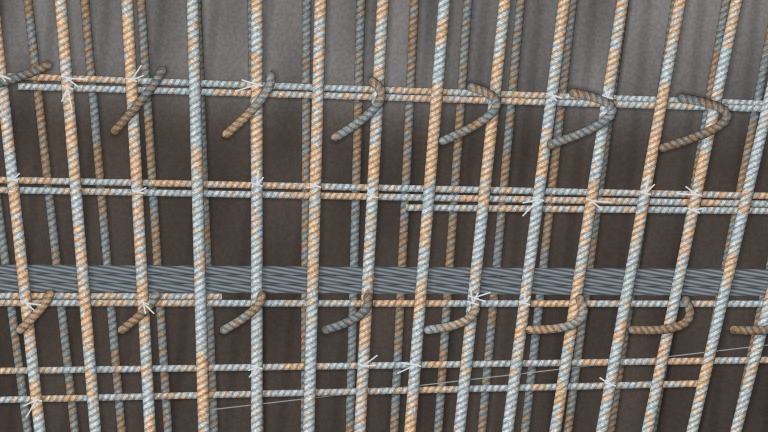
This pattern is drawn by a Shadertoy shader. Its source:

```glsl
// Rusty rebar lattice: leaning ribbed bars, cross rods, a strand cable, bent hooks and wire ties.

const float HEIGHT = 432.0;  // canvas height in scene units, y runs down
const float WIDTH = 768.0;
const float TAU = 6.2831853;
const vec3 STEEL = vec3(0.60, 0.635, 0.645);
const vec3 RUST = vec3(0.70, 0.585, 0.475);
const vec3 WIRE = vec3(0.84, 0.85, 0.86);

// Cross rods: height at left, height at right, first x, last x
const int ROD_COUNT = 9;
const vec4 RODS[ROD_COUNT] = vec4[ROD_COUNT](
    vec4(76, 104, -9, 780), vec4(86, 109, 18, 780), vec4(180, 196, -9, 780),
    vec4(190, 204, -9, 780), vec4(204, 211, 406, 780), vec4(296, 299, -9, 222),
    vec4(303, 304, -9, 780), vec4(371, 360, -9, 780), vec4(400, 382, -9, 706));

float hash(vec2 p) {
    vec3 q = fract(vec3(p.xyx) * 0.1031);
    q += dot(q, q.yzx + 33.33);
    return fract((q.x + q.y) * q.z);
}

float noise(vec2 p) {
    vec2 i = floor(p), f = fract(p);
    f = f * f * (3.0 - 2.0 * f);
    return mix(mix(hash(i), hash(i + vec2(1, 0)), f.x),
               mix(hash(i + vec2(0, 1)), hash(i + vec2(1, 1)), f.x), f.y);
}

float segment(vec2 p, vec2 a, vec2 b) {
    vec2 ab = b - a;
    return length(p - a - ab * clamp(dot(p - a, ab) / dot(ab, ab), 0.0, 1.0));
}

float coverage(float d, float aa) { return 1.0 - smoothstep(-0.5 * aa, 0.5 * aa, d); }

// Bars fan out upwards; the spacing tightens slightly to the right
float frontX(float i, float y) {
    return mix(-7.0 + 68.0 * i - 0.5 * i * i, 40.0 + 56.0 * i - 0.45 * i * i, y / HEIGHT);
}

float backX(float i, float y) {
    return mix(28.0 + 57.0 * i - 0.25 * i * i, 75.0 + 47.0 * i - 0.2 * i * i, y / HEIGHT);
}

// Ribbed round bar; rod holds signed distance across and distance along
vec3 addBar(vec3 under, vec2 rod, float radius, float seed, float tone, float rusting, float ends, float aa) {
    if (abs(rod.x) > radius * 3.0) return under;
    float shadow = 1.0 - smoothstep(radius * 0.7, radius * 1.8, abs(rod.x - 0.3 * radius));
    vec3 base = under * (1.0 - 0.2 * shadow * ends);
    float t = clamp(rod.x / radius, -1.0, 1.0);
    float light = 0.52 + 0.6 * sqrt(1.0 - t * t) - 0.17 * t;
    float rib = smoothstep(-0.8, 0.5, sin((rod.y + 0.55 * rod.x) * TAU / 6.5));
    float patches = noise(vec2(rod.y * 0.03, seed * 7.3)) * 0.55
                  + noise(vec2(rod.y * 0.2, rod.x * 0.25 + seed * 19.0)) * 0.45;
    float rust = smoothstep(0.34, 0.7, patches + rusting);
    float grain = 0.86 + 0.28 * noise(rod * 0.7 + seed * 31.0);
    vec3 color = mix(STEEL, RUST, rust) * light * (0.83 + 0.23 * rib) * grain * tone;
    return mix(base, color, coverage(abs(rod.x) - radius, aa) * ends);
}

// Signed distance and arc length along a quadratic curve
vec2 curveCoords(vec2 p, vec2 a, vec2 b, vec2 c) {
    vec2 best = vec2(1e4, 0.0), from = a;
    float walked = 0.0;
    for (int i = 1; i <= 9; i++) {
        float t = float(i) / 9.0;
        vec2 to = mix(mix(a, b, t), mix(b, c, t), t), ab = to - from;
        float len = length(ab), h = clamp(dot(p - from, ab) / (len * len), 0.0, 1.0);
        vec2 r = p - from - ab * h;
        float side = ab.x * r.y - ab.y * r.x < 0.0 ? 1.0 : -1.0;
        if (length(r) < abs(best.x)) best = vec2(side * length(r), walked + h * len);
        walked += len;
        from = to;
    }
    return best;
}

vec3 addHook(vec3 under, vec2 p, vec2 start, vec2 bend, vec2 tip, float seed, float aa) {
    if (length(p - start) > 110.0) return under;
    float tone = 0.7 + 0.22 * hash(vec2(seed, 4.0));
    return addBar(under, curveCoords(p, start, start + bend, start + tip), 4.5, seed, tone, 0.08, 1.0, aa);
}

// Dark boards, paler near the top edge
vec3 background(vec2 p) {
    float top = 1.0 - smoothstep(45.0, 135.0, p.y - 0.05 * p.x);
    vec3 color = mix(vec3(0.272, 0.242, 0.222), vec3(0.435, 0.425, 0.42), top);
    float x = p.x + 0.1 * p.y;
    float seam = smoothstep(0.72, 0.95, abs(fract(x / 54.0) * 2.0 - 1.0));
    color *= 0.87 + 0.28 * noise(vec2(x * 0.03, p.y * 0.01));
    return color * (1.0 - 0.1 * seam) * (0.94 + 0.12 * noise(p * 0.5));
}

// Three stacked ropes of slanted strands
vec3 addCable(vec3 under, vec2 p, float aa) {
    float v = p.y - 278.0 - 0.006 * p.x, lane = fract((v + 13.5) / 9.0);
    float strand = 0.5 + 0.5 * sin(TAU * (p.x / 24.0 - lane * 2.2) + 2.0 * floor((v + 13.5) / 9.0));
    float light = (0.68 + 0.42 * strand) * (0.74 + 0.33 * sqrt(4.0 * lane * (1.0 - lane)));
    return mix(under, vec3(0.46, 0.49, 0.51) * light, coverage(abs(v) - 13.5, aa));
}

// Two loose wire ends around a bar crossing
vec3 addTie(vec3 under, vec2 p, vec2 knot, vec2 seed, float aa) {
    float a = TAU * hash(seed + 3.0), reach = 8.0 + 15.0 * hash(seed + 8.0);
    float d = segment(p, knot, knot + reach * vec2(cos(a), sin(a)));
    d = min(d, segment(p, knot, knot + 0.7 * reach * vec2(cos(a + 0.6), sin(a + 0.6))));
    d = min(d, segment(p, knot - vec2(5, 2), knot + vec2(5, 1)));
    return mix(under, WIRE, coverage(d - 0.8, aa));
}

void mainImage(out vec4 fragColor, in vec2 fragCoord) {
    float aa = 1.5 * HEIGHT / iResolution.y;
    vec2 p = vec2(fragCoord.x, iResolution.y - fragCoord.y) * HEIGHT / iResolution.y;
    vec3 color = background(p);
    for (float i = -1.0; i < 16.0; i++)
        color = addBar(color, vec2(p.x - backX(i, p.y), p.y), 4.5, i + 40.0, 0.76, 0.0, 1.0, aa);
    color = mix(color, WIRE * 0.7, coverage(segment(p, vec2(200, 411), vec2(WIDTH, 345)) - 0.6, aa));
    for (int r = 0; r < ROD_COUNT; r++) {
        vec4 rod = RODS[r];
        float ends = coverage(max(rod.z - p.x, p.x - rod.w), aa);
        float across = p.y - mix(rod.x, rod.y, p.x / WIDTH);
        color = addBar(color, vec2(across, p.x), 3.6, float(r) + 80.0, 1.04, -0.02, ends, aa);
    }
    color = addCable(color, p, aa);
    for (float i = 0.0; i < 16.0; i++)
        color = addBar(color, vec2(p.x - frontX(i, p.y), p.y), 6.0, i, 1.1, 0.0, 1.0, aa);
    // Hooks curl more towards the right
    for (float k = 0.0; k < 8.0; k++) {
        float curl = smoothstep(1.0, 6.0, k), drop = mix(18.0, 62.0 - 2.0 * k, min(k, 1.0));
        vec2 upper = vec2(48.0 + 114.0 * k - 50.0 * curl, 65.0 + 5.5 * k);
        color = addHook(color, p, upper, vec2(108.0 * curl - 8.0, 0.3 * drop),
                        vec2(28.0 * curl - 47.0, drop), k + 120.0, aa);
        color = addHook(color, p, vec2(50.0 + 106.0 * k, 294.0 + k), vec2(24.0 * curl - 4.0, 12.0 + 22.0 * curl),
                        vec2(-30.0 - 4.0 * k, 36.0 - k), k + 140.0, aa);
    }
    for (int r = 0; r < ROD_COUNT; r++)
        for (float i = 0.0; i < 15.0; i++) {
            vec2 seed = vec2(i, float(r) * 5.0 + 2.0);
            float y = mix(RODS[r].x, RODS[r].y, i / 13.0);
            if (hash(seed) > 0.84) color = addTie(color, p, vec2(frontX(i, y), y), seed, aa);
        }
    fragColor = vec4(color, 1.0);
}
```
